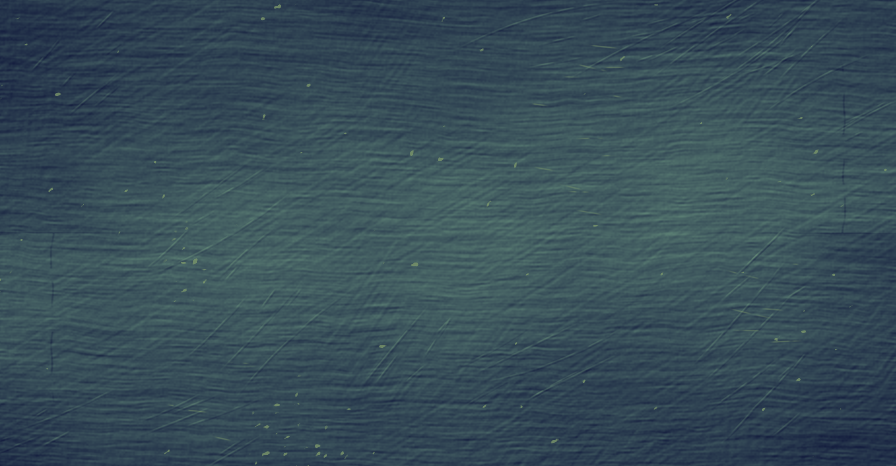
This texture is drawn by a Shadertoy shader. Its source:

```glsl
// Weathered teal paint on wood: fine brushed ridges, diagonal scratches and pale chips.
#define DARK vec3(0.14, 0.20, 0.29)
#define LIGHT vec3(0.30, 0.42, 0.41)
#define CHIP vec3(0.50, 0.61, 0.42)
#define RELIEF 1.3
#define GRAIN 0.14
#define MOTTLE 0.36
#define SCRATCHES 108
#define SCRATCH_WIDTH 0.0007
#define CHIP_CELLS 13.0
#define CHIP_SHARE 0.2

float hash(vec2 p) {
    return fract(sin(dot(p, vec2(127.1, 311.7))) * 43758.5453);
}

float noise(vec2 p) {
    vec2 i = floor(p), f = fract(p);
    f = f * f * (3.0 - 2.0 * f);
    return mix(mix(hash(i), hash(i + vec2(1, 0)), f.x),
               mix(hash(i + vec2(0, 1)), hash(i + vec2(1, 1)), f.x), f.y);
}

vec2 turn(vec2 p, float a) {
    float c = cos(a), s = sin(a);
    return vec2(c * p.x + s * p.y, c * p.y - s * p.x);
}

// Height of the paint: rough horizontal brush marks crossed by hatched patches
float paintHeight(vec2 p) {
    vec2 q = p;
    q.y += 0.045 * noise(p * vec2(1.8, 2.2)) + 0.012 * noise(p * vec2(8.0, 7.0));
    q.y += 0.004 * noise(p * vec2(28.0, 24.0));
    float h = 0.50 * noise(q * vec2(5.0, 56.0))
            + 0.38 * noise(q * vec2(11.0, 125.0) + 17.0)
            + 0.22 * noise(q * vec2(26.0, 220.0) + 41.0);
    float risingPatch = smoothstep(0.4, 0.8, noise(p * 3.3 + 5.0));
    float steepPatch = smoothstep(0.55, 0.85, noise(p * 3.7 + 23.0));
    float uprightPatch = smoothstep(0.65, 0.85, noise(p * 3.0 + 47.0));
    h += 0.22 * risingPatch * noise(turn(q, 0.55) * vec2(9.0, 150.0));
    h += 0.22 * steepPatch * noise(turn(q, 0.95) * vec2(9.0, 140.0));
    h += 0.20 * uprightPatch * noise(turn(p, 1.48) * vec2(8.0, 110.0));
    return h + 0.20 * noise(p * 85.0) + 0.12 * noise(p * 38.0);
}

// Broad light: a tilted pale band, dark corners, and a seam at mid height
float broadTone(vec2 c) {
    float band = (c.y - 0.12 * c.x) / 0.34;
    float tone = 0.17 + 0.59 * exp(-band * band);
    tone -= 0.24 * smoothstep(0.55, 1.1, length(c * vec2(1.0, 0.9)));

    vec2 m = c.y < 0.0 ? -c : c;
    float seamEnd = smoothstep(0.70, 0.84, -m.x);
    tone -= 0.24 * seamEnd * (1.0 - smoothstep(0.0, 0.22, m.y));
    float seamLine = 1.0 - smoothstep(0.0, 0.004, m.y);
    tone -= seamLine * 0.25 * smoothstep(0.4, 0.9, abs(c.x));

    // Broken upright crack near each end
    float crackX = 0.85 + 0.008 * (noise(vec2(m.y * 25.0, 3.0)) - 0.5);
    float crack = 1.0 - smoothstep(0.0, 0.004, abs(m.x - crackX));
    crack *= smoothstep(0.4, 0.65, noise(vec2(m.y * 45.0, 8.0)));
    return tone - 0.3 * crack * (1.0 - smoothstep(0.3, 0.42, m.y));
}

float stroke(float d, float px) {
    return 1.0 - smoothstep(0.0, SCRATCH_WIDTH + px, abs(d));
}

// Scratches: x is the embossed light, y the bare pale streaks
vec2 scratches(vec2 p, float aspect, float px) {
    vec2 sum = vec2(0.0);
    for (int i = 0; i < SCRATCHES; i++) {
        float id = float(i);
        float group = floor(id / 6.0);
        vec2 centre = vec2(hash(vec2(group, 1.0)) * aspect, hash(vec2(group, 2.0)));
        centre += 0.2 * (vec2(hash(vec2(id, 3.0)), hash(vec2(id, 4.0))) - 0.5);
        bool bare = mod(group, 5.0) == 0.0;
        float angle = bare ? -0.1 : 0.3 + 0.6 * hash(vec2(group, 5.0));
        angle += 0.3 * (hash(vec2(id, 6.0)) - 0.5);
        float reach = mix(0.025, bare ? 0.06 : 0.2, pow(hash(vec2(id, 7.0)), 2.5));
        vec2 q = turn(p - centre, angle);
        q.y += 1.2 * (hash(vec2(id, 8.0)) - 0.5) * q.x * q.x;
        float fade = 1.0 - smoothstep(0.4 * reach, reach, abs(q.x));
        float broken = smoothstep(0.25, 0.65, noise(vec2(q.x * 60.0, id * 7.3)));
        float lit = stroke(q.y, px) * fade;
        float shade = stroke(q.y + 0.004, px) * fade;
        sum += bare ? vec2(-0.08 * shade, 0.42 * lit * broken)
                    : vec2(0.26 * lit * (0.3 + broken) - 0.18 * shade, 0.06 * lit * broken);
    }
    return sum;
}

// Scattered ragged flakes, one at most in each cell
float chips(vec2 p, float cells, float share, float px) {
    vec2 g = p * cells, id = floor(g);
    vec2 spot = 0.25 + 0.5 * vec2(hash(id + 11.0), hash(id + 29.0));
    vec2 d = turn((fract(g) - spot) / cells, 1.2 * hash(id + 37.0));
    float radius = mix(0.0012, 0.0045, pow(hash(id + 53.0), 4.0));
    float edge = length(d * vec2(0.6, 1.3)) + 0.006 * (noise(p * 190.0) - 0.5);
    float flake = 1.0 - smoothstep(radius - 0.7 * px, radius + 0.7 * px, edge);
    return flake * step(hash(id + 71.0), share);
}

void mainImage(out vec4 fragColor, in vec2 fragCoord) {
    float px = 1.0 / iResolution.y;
    float aspect = iResolution.x * px;
    vec2 p = fragCoord * px;
    vec2 c = p - 0.5 * vec2(aspect, 1.0);

    float slope = paintHeight(p) - paintHeight(p + vec2(-0.0018, 0.0032));
    vec2 marks = scratches(p, aspect, px);
    float tone = broadTone(c) + RELIEF * slope + marks.x;
    tone += MOTTLE * (0.6 * noise(p * 4.0 + 9.0) + 0.4 * noise(p * vec2(9.0, 18.0)) - 0.5);
    tone += GRAIN * (noise(p * 240.0) - 0.5);

    // Flakes, denser in a few clusters
    float cluster = smoothstep(0.84, 0.9, noise(p * 5.0 + 61.0));
    float bare = chips(p, CHIP_CELLS, CHIP_SHARE, px);
    bare = max(bare, cluster * chips(p + 3.0, 3.5 * CHIP_CELLS, 0.35, px));

    vec3 colour = mix(DARK, LIGHT, clamp(tone, -0.35, 1.5));
    colour = mix(colour, CHIP, clamp(0.75 * bare + marks.y, 0.0, 0.85));
    fragColor = vec4(colour, 1.0);
}
```
